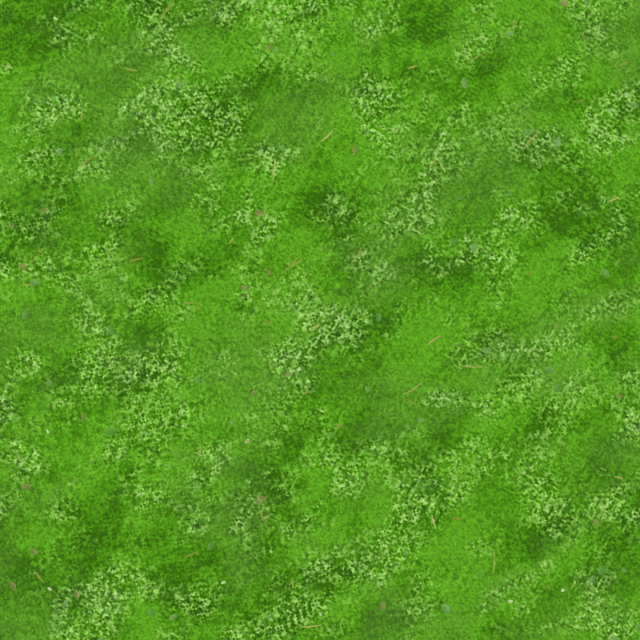
Give the GLSL for this texture, as a three.js fragment shader.

```glsl
// Mossy lawn: small cloudy patches of deep, fresh and pale green under crisp leaf grain,
// built from layered value noise, with dry straws, pebbles and bright specks
// scattered on jittered, turned grids.
varying vec2 vUv;

float hash(vec2 p) {
  return fract(sin(dot(p, vec2(127.1, 311.7))) * 43758.5453);
}

float noise(vec2 p) {
  vec2 i = floor(p), f = fract(p);
  f = f * f * (3.0 - 2.0 * f);
  return mix(mix(hash(i), hash(i + vec2(1.0, 0.0)), f.x),
             mix(hash(i + vec2(0.0, 1.0)), hash(i + vec2(1.0)), f.x), f.y);
}

mat2 turn(float a) {
  return mat2(cos(a), sin(a), -sin(a), cos(a));
}

float fbm(vec2 p) {
  float sum = 0.0, amp = 0.5;
  for (int i = 0; i < 5; i++) {
    sum += amp * noise(p);
    p = turn(0.6) * p * 2.03 + 17.3;
    amp *= 0.62;
  }
  return sum / 1.195;
}

// Moss: broad patches, leaf grain and small dark gaps
vec3 moss(vec2 uv) {
  vec2 slant = turn(-0.5) * uv;
  slant.x *= 0.75;
  float patches = fbm(slant * 19.0 + 3.0);
  float paleArea = smoothstep(0.4, 0.72, fbm(slant * 22.0 + 41.0));
  float dullArea = smoothstep(0.4, 0.7, fbm(slant * 10.0 + 87.0));
  float fine = noise(turn(0.5) * uv * 290.0);
  float grain = 0.6 * fine + 0.4 * noise(turn(1.2) * uv * 170.0 + 9.0);

  float light = patches + (grain - 0.5) * 0.36;
  vec3 color = mix(vec3(0.235, 0.43, 0.07), vec3(0.295, 0.54, 0.085), smoothstep(0.22, 0.44, light));
  color = mix(color, vec3(0.365, 0.635, 0.125), smoothstep(0.4, 0.68, light));
  color = mix(color, vec3(0.37, 0.56, 0.2), dullArea * 0.5);
  color = mix(color, vec3(0.6, 0.75, 0.43), paleArea * smoothstep(0.28, 0.85, grain) * 0.85);

  float gaps = smoothstep(0.68, 0.95, noise(turn(0.4) * uv * 205.0 + 55.0));
  color = mix(color, vec3(0.19, 0.31, 0.1), gaps * (0.22 + 0.4 * paleArea));
  float sparkle = fine + noise(turn(0.9) * uv * 370.0 + 5.0) - 1.0;
  return color * (1.0 + sparkle * (0.17 + 0.14 * paleArea));
}

// Dry straws: thin, nearly straight strokes that mostly lean to the upper right
vec3 addStraws(vec3 color, vec2 uv) {
  for (int i = 0; i < 4; i++) {
    float layer = float(i);
    float gridTurn = 0.4 + layer * 0.83;
    vec2 p = turn(gridTurn) * uv * 8.0 + layer * 19.7;
    vec2 cell = floor(p), seed = cell + layer * 31.0;
    vec2 center = 0.3 + 0.4 * vec2(hash(seed + 1.3), hash(seed + 2.7));
    float lean = 0.4 + (hash(seed + 4.1) - 0.5) * 1.2;
    lean += step(0.75, hash(seed + 5.9)) * 1.6;
    vec2 d = turn(-lean - gridTurn) * (fract(p) - center) / 8.0;
    float len = mix(0.006, 0.02, pow(hash(seed + 6.3), 2.5));
    d.y += d.x * d.x * (hash(seed + 7.7) - 0.5) * 14.0;
    float width = 0.0018 * (1.0 - 0.5 * abs(d.x) / len);
    float edge = max(abs(d.x) - len, abs(d.y) - width);
    float mask = 1.0 - smoothstep(-0.0008, 0.001, edge);
    vec3 straw = mix(vec3(0.52, 0.55, 0.22), vec3(0.7, 0.7, 0.42), hash(seed + 8.2));
    float shown = step(0.78, hash(seed + 9.4)) * mix(0.5, 0.95, hash(seed + 3.8));
    color = mix(color, straw, mask * shown);
  }
  return color;
}

// Pebbles and specks: small soft ovals, the brightest ones the smallest
vec3 addPebbles(vec3 color, vec2 uv) {
  for (int i = 0; i < 4; i++) {
    float layer = float(i);
    vec2 p = turn(0.9 + layer * 0.71) * uv * 11.0 + layer * 23.1;
    vec2 cell = floor(p), seed = cell + layer * 47.0 + 120.0;
    vec2 center = 0.2 + 0.6 * vec2(hash(seed + 1.1), hash(seed + 2.3));
    vec2 d = turn(hash(seed + 3.9) * 6.28) * (fract(p) - center) / 11.0;
    float kind = hash(seed + 5.2);
    float bright = step(0.72, kind);
    float radius = mix(mix(0.004, 0.0085, hash(seed + 6.6)), 0.0035, bright);
    float edge = length(d * vec2(1.0, 1.5)) - radius + (noise(uv * 240.0) - 0.5) * 0.002;
    float mask = 1.0 - smoothstep(-0.001, 0.0012, edge);
    vec3 stone = mix(vec3(0.36, 0.56, 0.25), vec3(0.49, 0.63, 0.39), hash(seed + 7.1));
    stone = mix(stone, vec3(0.52, 0.53, 0.31), step(kind, 0.2));
    stone = mix(stone, vec3(0.8, 0.86, 0.72), bright);
    stone *= 1.0 + d.y * 25.0;
    float shown = step(0.84, hash(seed + 8.8)) * 0.75;
    color = mix(color, stone, mask * shown);
  }
  return color;
}

void main() {
  vec3 color = moss(vUv);
  color = addPebbles(color, vUv);
  color = addStraws(color, vUv);
  gl_FragColor = vec4(color, 1.0);
}
```
